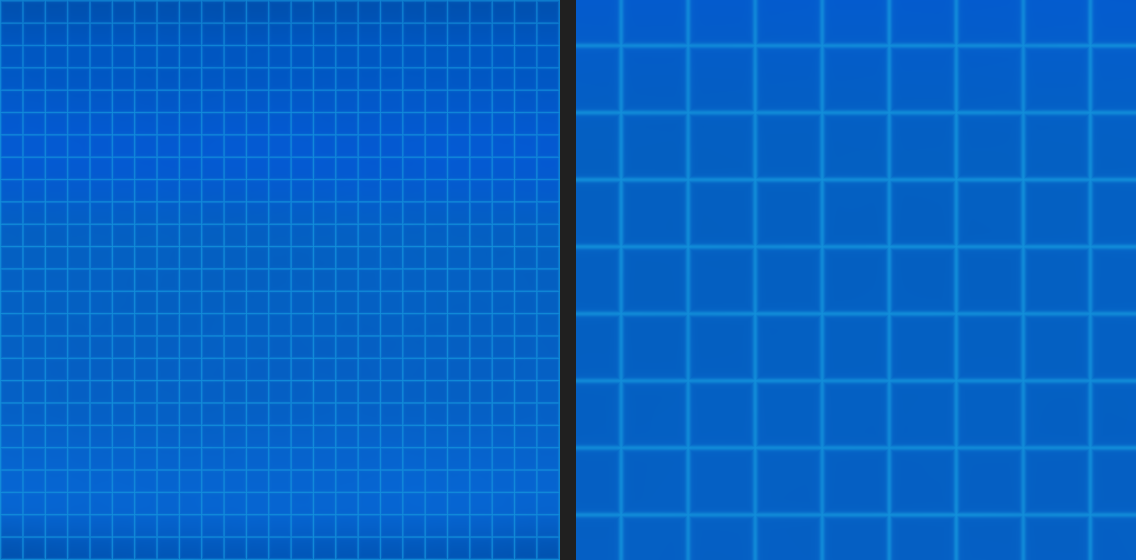
Left, the full canvas; right, a detail of the centre.
Write a three.js fragment shader that draws this pattern.

```glsl
// Blueprint grid: 25 by 25 square cells ruled in thin cyan lines on blue.
// The paper is a stack of vertical colour ramps with faint layered-sine mottling;
// each line is a soft core with a wider, weaker halo around it.
varying vec2 vUv;

// Paper colour by height, blended from the bottom edge to the top.
vec3 paperColor(float y) {
  vec3 c = mix(vec3(0.0, 0.33, 0.71), vec3(0.025, 0.395, 0.82), smoothstep(-0.02, 0.10, y));
  c = mix(c, vec3(0.02, 0.375, 0.77), smoothstep(0.11, 0.30, y));
  c = mix(c, vec3(0.015, 0.375, 0.76), smoothstep(0.30, 0.50, y));
  c = mix(c, vec3(0.015, 0.35, 0.82), smoothstep(0.56, 0.72, y));
  c = mix(c, vec3(0.0, 0.34, 0.76), smoothstep(0.73, 0.90, y));
  return mix(c, vec3(0.0, 0.315, 0.69), smoothstep(0.90, 1.0, y));
}

// Slow uneven tone, about -1 to 1.
float mottling(vec2 p) {
  float sum = 0.0;
  float weight = 0.5;
  for (int i = 0; i < 3; i++) {
    sum += weight * sin(p.x + 1.7 * sin(p.y)) * sin(p.y + 1.3 * sin(p.x));
    p = mat2(1.6, 1.2, -1.2, 1.6) * p + 2.3;
    weight *= 0.5;
  }
  return sum;
}

// Distance to the nearest grid line along each axis, in canvas units.
vec2 lineDistance(vec2 p) {
  vec2 cell = (p - 0.0011) / 0.0399;
  return abs(fract(cell + 0.5) - 0.5) * 0.0399;
}

// Bell-shaped profile, so that thin lines stay smooth.
vec2 softLine(vec2 d, float radius) {
  return exp(-d * d / (radius * radius));
}

void main() {
  vec3 color = paperColor(vUv.y);
  color *= 1.0 + 0.012 * mottling(vUv * 9.0);

  // Slight darkening toward the lower corners.
  float side = abs(vUv.x - 0.5) * 2.0;
  color *= 1.0 - 0.05 * side * side * (1.0 - smoothstep(0.0, 0.12, vUv.y));

  // Ruled lines, with ink strength drifting a little along them.
  vec2 d = lineDistance(vUv);
  vec2 core = softLine(d, 0.0015);
  vec2 halo = softLine(d, 0.0040);
  float ink = 0.70 + 0.06 * mottling(vUv.yx * 23.0) - 0.08 * smoothstep(0.6, 1.0, vUv.y);
  float line = max(core.x, core.y) + 0.15 * core.x * core.y;
  color = mix(color, vec3(0.05, 0.44, 0.83), 0.22 * max(halo.x, halo.y));
  color = mix(color, vec3(0.08, 0.60, 0.87), clamp(ink * line, 0.0, 1.0));

  gl_FragColor = vec4(color, 1.0);
}
```
